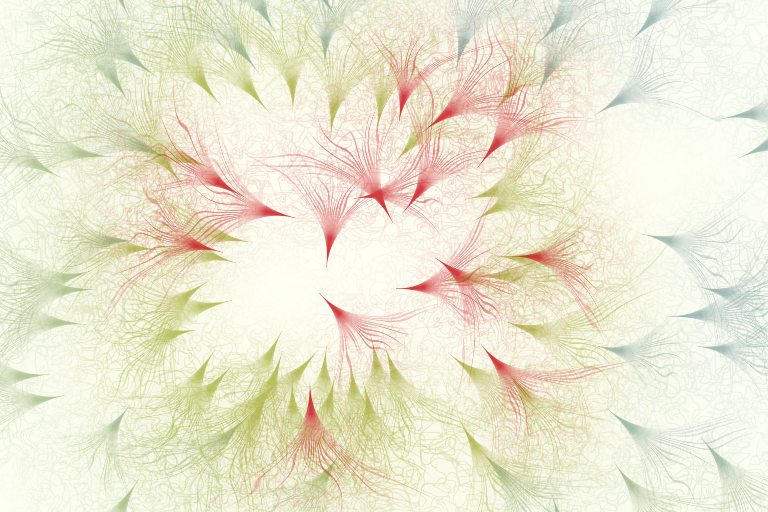
A Shadertoy shader for this background:

```glsl
// Feathery plumes of fine hairs fanning outward from an open centre on pale paper.
// Warped rings place the red plumes; hashed spirals scatter olive and sage ones.
// Noise contours tangle the far ends, and small spirals with dots finish them.

#define LINE 0.001         // thread width, in canvas heights
#define HAIRS 11.0         // hairs on each half of a plume
#define PLUME 0.21         // plume length
#define OLIVES 38
#define SAGES 48
#define CURL_CELL 0.03
#define PAPER vec3(0.995, 1.0, 0.955)
#define RED vec3(0.80, 0.15, 0.17)
#define OLIVE vec3(0.65, 0.68, 0.22)
#define SAGE vec3(0.60, 0.70, 0.46)
#define BLUE vec3(0.49, 0.63, 0.62)

const float TAU = 6.28319;
const float GOLDEN = 2.39996;

float hash(vec2 p) {
    return fract(sin(dot(p, vec2(127.1, 311.7))) * 43758.5453);
}

float noise(vec2 p) {
    vec2 i = floor(p), f = fract(p);
    f = f * f * (3.0 - 2.0 * f);
    return mix(mix(hash(i), hash(i + vec2(1, 0)), f.x),
               mix(hash(i + vec2(0, 1)), hash(i + vec2(1, 1)), f.x), f.y);
}

vec2 polar(float angle) { return vec2(cos(angle), sin(angle)); }

// Thin line that keeps its weight when narrower than a pixel
float stroke(float d) {
    float w = max(LINE, 1.0 / iResolution.y);
    return LINE / w * (1.0 - smoothstep(0.3 * w, w, d));
}

// Adds one fan to ink: x = hair coverage, y = haze for the tangle
void addPlume(inout vec2 ink, vec2 u, vec2 tip, float dir, float seed) {
    float size = PLUME * (0.8 + 0.4 * hash(vec2(seed, 3.0)));
    vec2 p = u - tip, axis = polar(dir);
    p = vec2(dot(p, axis), axis.x * p.y - axis.y * p.x) / size;
    vec2 q = p - vec2(0.8, 0.0);
    ink.y += exp(-3.6 * dot(q, q));
    if (p.x <= 0.001 || p.x > 1.2) return;

    float x = p.x, bend = 0.6 * (hash(vec2(seed, 7.0)) - 0.5);
    float y = p.y - bend * x * x;
    float halfWidth = 0.03 * x + 0.95 * pow(x, 2.5);
    if (abs(y) > halfWidth + 0.05) return;
    float s = y / halfWidth;
    s += 0.08 * x * sin(11.0 * x + 8.0 * s + seed);

    float slope = s * (0.03 + 2.37 * pow(x, 1.5)) + 2.0 * bend * x;
    float gap = halfWidth * size / HAIRS;
    float d = abs(fract(s * HAIRS) - 0.5) * gap / sqrt(1.0 + slope * slope);
    float solid = min(1.0, LINE / gap);
    float hair = mix(solid, stroke(d), smoothstep(1.0, 2.5, gap * iResolution.y));
    float reach = 0.6 + 0.6 * hash(vec2(floor(s * HAIRS), seed));
    float edge = clamp(0.5 + (halfWidth - abs(y)) * size * iResolution.y, 0.0, 1.0);
    edge *= 1.0 - 0.7 * smoothstep(0.1, 0.4, x) * min(s * s, 1.0);
    hair *= edge * (1.0 - smoothstep(reach - 0.3, reach, x));
    ink.x = 1.0 - (1.0 - ink.x) * (1.0 - hair);
}

// Layers of warped noise contours
float tangle(vec2 u, float seed) {
    float clear = 1.0;
    for (int k = 0; k < 4; k++) {
        vec2 q = u * (18.0 + 6.0 * float(k)) + seed + 17.0 * float(k);
        q += 1.3 * vec2(noise(1.4 * q + 5.0), noise(1.4 * q + 31.0));
        float f = 3.0 * noise(q);
        float grad = length(vec2(dFdx(f), dFdy(f))) * iResolution.y;
        clear *= 1.0 - stroke(abs(fract(f) - 0.5) / max(grad, 14.0));
    }
    return 1.0 - clear;
}

// Scattered spirals, each with a dot in the middle
float curls(vec2 u, float seed) {
    vec2 g = u / CURL_CELL + seed, cell = floor(g);
    float h = hash(cell + seed);
    vec2 p = (fract(g) - 0.35 - 0.3 * vec2(h, hash(cell + 9.0))) * CURL_CELL;
    float r = length(p), pitch = 0.0075;
    float turn = atan(p.y, p.x + 1e-6) / TAU * (h > 0.25 ? 1.0 : -1.0);
    float line = stroke(abs(fract(r / pitch + turn) - 0.5) * pitch);
    line *= 1.0 - smoothstep(0.007, 0.010, r);
    float dotMark = 0.8 * (1.0 - smoothstep(0.0006, 0.003, r));
    return max(line, dotMark) * step(h, 0.5);
}

// Lays hairs, threads and a faint wash of one ink; weight = those three
vec3 lay(vec3 below, vec3 tint, vec2 ink, float threads, vec3 weight) {
    float haze = 1.0 - exp(-0.65 * ink.y);
    vec3 cover = weight * vec3(ink.x, haze * threads, haze);
    return mix(tint, below, (1.0 - cover.x) * (1.0 - cover.y) * (1.0 - cover.z));
}

void mainImage(out vec4 fragColor, in vec2 fragCoord) {
    vec2 u = fragCoord / iResolution.y;
    u.x += 0.5 * (1.5 - iResolution.x / iResolution.y);
    vec2 red = vec2(0.0), olive = vec2(0.0), sage = vec2(0.0);

    // Red: an outer ring facing outward and an inner ring with swung fans
    vec2 heart = vec2(0.713, 0.541);
    for (int i = 0; i < 8; i++) {
        float n = float(i), a = n * TAU / 8.0;
        vec2 h1 = polar(a), h2 = polar(2.0 * a), h3 = polar(3.0 * a);
        float alternate = cos(4.0 * a);
        float outer = a - 0.41 + dot(h1, vec2(0.31, -0.16)) + dot(h2, vec2(0.105, 0.035))
            - dot(h3, vec2(0.23, 0.085)) + 0.08 * alternate;
        float radius = 0.268 + dot(h1, vec2(0.021, -0.038));
        addPlume(red, u, heart + radius * polar(outer), outer + 0.16 * h1.x + 0.38 * h3.y, n);

        float inner = a + 0.35 - dot(h1, vec2(0.16, 0.11)) + dot(h2, vec2(0.065, -0.29))
            + 0.13 * alternate;
        radius = 0.108 - dot(h1, vec2(0.02, 0.023)) - dot(h2, vec2(0.009, 0.013))
            - 0.0195 * alternate;
        float swing = mix(0.37 + 0.52 * h2.y - dot(h1, vec2(0.49, 0.30)),
                          dot(h1, vec2(2.03, -1.37)) - 0.37, 0.5 + 0.5 * alternate);
        addPlume(red, u, heart + radius * polar(inner), inner + swing, n + 20.0);
    }
    // Olive middle band, sparser towards the top
    for (int i = 0; i < OLIVES; i++) {
        float n = float(i) + 40.0, a = n * GOLDEN;
        a += 0.5 * sin(a - 1.2);
        float r = mix(0.15, 0.39, hash(vec2(n, 1.0)));
        vec2 tip = vec2(0.68, 0.49) + r * vec2(1.12, 1.0) * polar(a);
        addPlume(olive, u, tip, a + 0.8 * (hash(vec2(n, 2.0)) - 0.5), n);
    }
    // Sage and blue outskirts
    for (int i = 0; i < SAGES; i++) {
        float n = float(i) + 90.0, a = n * GOLDEN;
        float r = mix(0.38, 0.70, hash(vec2(n, 1.0)));
        vec2 tip = vec2(0.74, 0.5) + r * vec2(1.15, 0.95) * polar(a);
        addPlume(sage, u, tip, a + 0.8 * (hash(vec2(n, 2.0)) - 0.5), n);
    }

    vec3 outskirts = mix(SAGE, BLUE, smoothstep(0.3, 0.7, noise(3.0 * u + 4.0)));
    vec3 col = lay(PAPER, outskirts, sage, tangle(u, 3.0), vec3(0.7, 0.42, 0.06));
    col = lay(col, OLIVE, olive, tangle(u, 61.0), vec3(0.75, 0.5, 0.07));
    float redThreads = max(0.75 * tangle(u, 127.0), curls(u, 8.0));
    col = lay(col, RED, red, redThreads, vec3(0.9, 0.55, 0.02));
    fragColor = vec4(col, 1.0);
}
```
